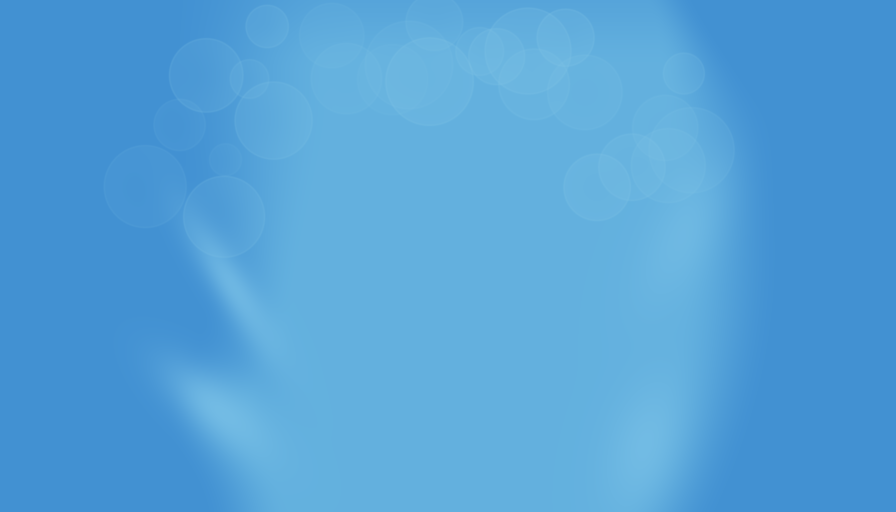
Write a WebGL 2 fragment shader that draws this background.

```glsl
#version 300 es
precision highp float;

uniform vec2 u_resolution;
out vec4 outColor;

// Colours
const vec3 SIDE_BLUE = vec3(0.258, 0.568, 0.824);
const vec3 CENTRE_BLUE = vec3(0.388, 0.692, 0.872);
const vec3 GLOW_BLUE = vec3(0.475, 0.755, 0.905);
const vec3 BUBBLE_TINT = vec3(0.52, 0.78, 0.90);

// Pale central field, in units of the canvas height
const float LEFT_EDGE = 0.49;
const float LEFT_BULGE = 0.08;
const float RIGHT_EDGE = 1.43;
const float RIGHT_CURVE = 0.48;
const float TOP_SHADE = 0.45;

// Bubbles strung along an arch
const int BUBBLE_COUNT = 26;
const vec2 ARCH_BASE = vec2(0.84, 0.52);
const vec2 ARCH_SIZE = vec2(0.45, 0.39);
const vec2 ARCH_JITTER = vec2(0.24, 0.17);
const float BUBBLE_MIN = 0.032;
const float BUBBLE_MAX = 0.088;
const float BUBBLE_FILL = 0.17;
const float BUBBLE_RIM = 0.10;
const float PI = 3.14159265;

float hash(float n) {
    return fract(sin(n * 127.1 + 11.7) * 43758.5453);
}

// Soft elliptical light whose long axis points along "axis"
float streak(vec2 p, vec2 centre, vec2 axis, vec2 size) {
    vec2 along = normalize(axis);
    vec2 d = p - centre;
    vec2 q = vec2(dot(d, along), dot(d, vec2(-along.y, along.x))) / size;
    return exp(-dot(q, q));
}

// Coverage of the pale field between its two curved edges
float centralField(vec2 p) {
    float bulge = (p.y - 0.19) / 0.13;
    float left = LEFT_EDGE - LEFT_BULGE * exp(-bulge * bulge);
    float leftSoft = mix(0.085, 0.17, smoothstep(0.35, 0.85, p.y));
    float rise = p.y - 0.5;
    float right = RIGHT_EDGE - RIGHT_CURVE * rise * rise;
    float rightSoft = mix(0.10, 0.05, smoothstep(0.75, 1.0, p.y));
    return smoothstep(left - leftSoft, left + leftSoft, p.x)
         * (1.0 - smoothstep(right - rightSoft, right + rightSoft, p.x));
}

// Faint disc with a slightly brighter rim
float bubble(vec2 p, vec2 centre, float radius, float aa) {
    float d = length(p - centre) - radius;
    float disc = 1.0 - smoothstep(-aa, aa, d);
    float rim = 1.0 - smoothstep(0.0, 1.5 * aa, abs(d + aa));
    float shade = mix(0.7, 1.0, smoothstep(-radius, 0.0, d));
    return BUBBLE_FILL * disc * shade + BUBBLE_RIM * rim;
}

void main() {
    vec2 p = gl_FragCoord.xy / u_resolution.y;
    float aa = max(1.0 / u_resolution.y, 0.002);

    // Base field, a little deeper along the top
    float field = centralField(p);
    field *= 1.0 - TOP_SHADE * smoothstep(0.86, 1.04, p.y);
    vec3 color = mix(SIDE_BLUE, CENTRE_BLUE, field);

    // Dim pocket between the left streaks
    float pocket = streak(p, vec2(0.46, 0.31), vec2(1.0, -0.9), vec2(0.10, 0.05));
    color = mix(color, SIDE_BLUE, 0.35 * pocket);

    // Side lights
    float glow = 0.75 * streak(p, vec2(0.455, 0.44), vec2(0.55, -0.84), vec2(0.15, 0.036));
    glow += 0.80 * streak(p, vec2(0.425, 0.20), vec2(0.76, -0.65), vec2(0.125, 0.050));
    glow += 0.65 * streak(p, vec2(1.26, 0.13), vec2(0.3, 1.0), vec2(0.13, 0.07));
    glow += 0.50 * streak(p, vec2(1.335, 0.54), vec2(0.45, 0.9), vec2(0.15, 0.065));
    color = mix(color, GLOW_BLUE, min(glow, 1.0));

    // Bubbles scattered around the arch
    for (int i = 0; i < BUBBLE_COUNT; i++) {
        float seed = float(i);
        float angle = PI * (seed + 0.5) / float(BUBBLE_COUNT);
        vec2 arch = vec2(-cos(angle), pow(sin(angle), 0.6));
        vec2 jitter = vec2(hash(seed), hash(seed + 40.0)) - 0.5;
        vec2 centre = ARCH_BASE + ARCH_SIZE * arch + ARCH_JITTER * jitter;
        float radius = mix(BUBBLE_MIN, BUBBLE_MAX, hash(seed + 80.0));
        float strength = mix(0.35, 1.0, hash(seed + 120.0));
        color = mix(color, BUBBLE_TINT, strength * bubble(p, centre, radius, aa));
    }

    outColor = vec4(color, 1.0);
}
```
